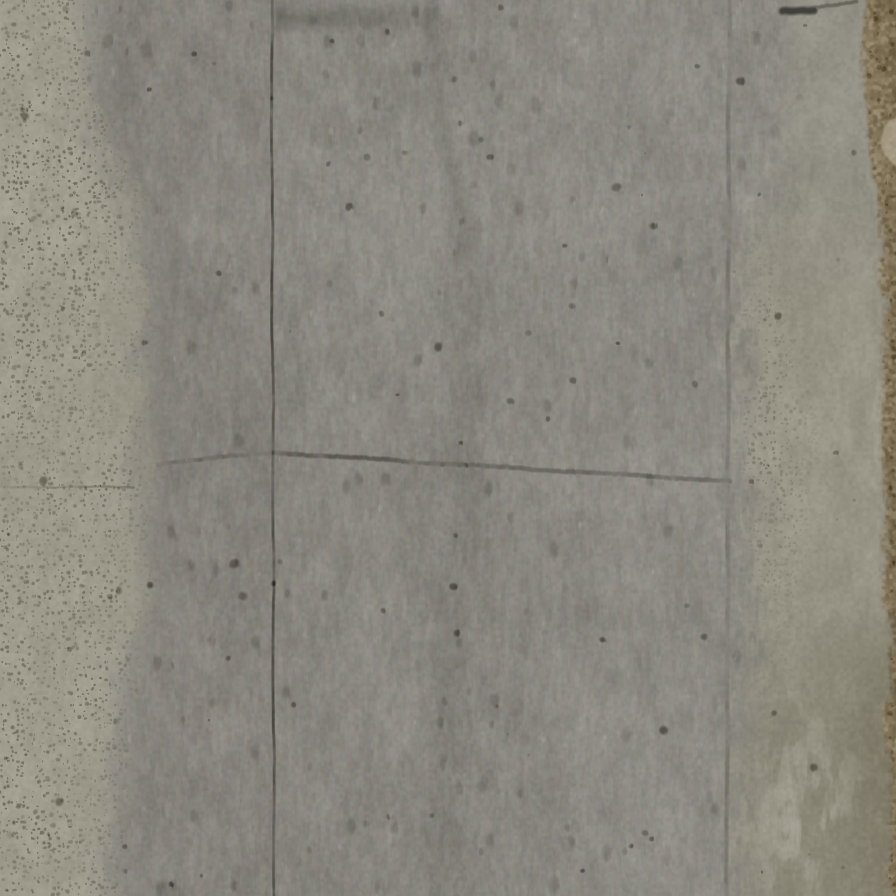
This texture is drawn by a Shadertoy shader. Its source:

```glsl
// Weathered concrete slabs with seams, pits, stains and a dirt verge on the right.

vec2 hash2(vec2 p) {
    vec3 q = fract(p.xyx * vec3(0.1031, 0.1030, 0.0973));
    q += dot(q, q.yzx + 33.33);
    return fract((q.xx + q.yz) * q.zy);
}

// Cellular noise: x = nearest distance, y = id of nearest cell, z = blended id
vec3 cells(vec2 p) {
    vec2 base = floor(p);
    vec2 nearest = vec2(9.0, 0.0);
    vec2 blend = vec2(0.0);
    for (int j = -1; j <= 1; j++)
    for (int i = -1; i <= 1; i++) {
        vec2 cell = base + vec2(i, j);
        vec2 h = hash2(cell + 57.0);
        float id = hash2(cell + 191.0).x;
        float d = length(cell + 0.15 + 0.7 * h - p);
        if (d < nearest.x) nearest = vec2(d, id);
        float w = exp(-5.0 * d * d);
        blend += vec2(id * w, w);
    }
    return vec3(nearest, blend.x / blend.y);
}

// Signed mottling around zero, from two layers of cells
float mottle(vec2 p) {
    return cells(p).z + 0.5 * cells(p * 2.3 + 7.0).z - 0.75;
}

// Soft marks kept only in cells whose id passes the threshold
float pits(vec2 p, float keep, float radius) {
    vec3 c = cells(p);
    float r = radius * (0.4 + 0.6 * fract(c.y * 91.0));
    return smoothstep(keep, keep + 0.03, c.y) * (1.0 - smoothstep(r * 0.4, r * 1.3, c.x));
}

float seam(vec2 p, vec2 a, vec2 b, float width) {
    vec2 ab = b - a;
    float t = clamp(dot(p - a, ab) / dot(ab, ab), 0.0, 1.0);
    return 1.0 - smoothstep(width * 0.2, width, length(p - a - ab * t));
}

float blob(vec2 p, vec2 centre, vec2 size) {
    vec2 q = (p - centre) / size;
    return exp(-dot(q, q));
}

void mainImage(out vec4 fragColor, in vec2 fragCoord) {
    vec2 uv = fragCoord / iResolution.xy;
    float broad = mottle(uv * vec2(9.0, 7.0));
    float medium = mottle(uv * vec2(38.0, 24.0) + 20.0);
    float streak = mottle(uv * vec2(190.0, 60.0) + 40.0);
    float grain = cells(uv * 240.0).z - 0.5;
    vec2 rough = uv + 0.003 * vec2(streak, medium);

    // Region masks with worn, uneven borders
    float leftEdge = 0.106 + 0.055 * smoothstep(0.92, 0.68, uv.y)
                   - 0.035 * smoothstep(0.38, 0.1, uv.y);
    float wear = 0.03 * medium + 0.02 * streak;
    float leftStrip = 1.0 - smoothstep(-0.032, 0.022, uv.x - leftEdge + wear);
    float rightEdge = 0.822 + 0.04 * smoothstep(0.68, 0.85, uv.y);
    float rightStrip = smoothstep(-0.025, 0.05, uv.x - rightEdge + wear);
    float midSlab = smoothstep(0.301, 0.309, uv.x);

    // Base tones
    vec3 col = mix(vec3(0.522, 0.510, 0.485), vec3(0.534, 0.524, 0.498), midSlab);
    col += 0.014 * smoothstep(0.52, 0.72, uv.x);
    col = mix(col, vec3(0.622, 0.612, 0.554), leftStrip);
    float paleSide = 0.55 + 0.45 * smoothstep(0.85, 0.6, uv.y);
    col = mix(col, vec3(0.590, 0.578, 0.520), rightStrip * paleSide);

    // Damp olive shade toward the lower right, then pale mineral stains over it
    float damp = smoothstep(0.34, 0.10, uv.y + 0.12 * broad) * rightStrip;
    col = mix(col, vec3(0.525, 0.51, 0.445), 0.6 * damp);
    float corner = smoothstep(0.90, 1.0, uv.x + 0.03 * medium) * smoothstep(0.36, 0.15, uv.y);
    col = mix(col, vec3(0.45, 0.425, 0.345), 0.5 * corner);
    float stain = 0.7 * blob(uv, vec2(0.895, 0.09), vec2(0.06, 0.10))
                + 0.9 * blob(uv, vec2(0.951, 0.77), vec2(0.014, 0.035))
                + 0.4 * blob(uv, vec2(0.97, 0.50), vec2(0.02, 0.12));
    float flaky = smoothstep(-0.15, 0.35, medium + 0.4 * streak);
    col = mix(col, vec3(0.65, 0.64, 0.59), stain * flaky);

    // Long drag mark, top smudge and soft shadows
    float dragX = 0.482 + 0.038 * smoothstep(1.0, 0.65, uv.y) - 0.025 * smoothstep(0.5, 0.1, uv.y);
    float dragWidth = 0.009 + 0.014 * smoothstep(0.95, 0.55, uv.y);
    float drag = exp(-pow((uv.x - dragX) / dragWidth, 2.0));
    col -= 0.032 * drag * (0.85 + 0.6 * broad);
    float smudge = smoothstep(0.303, 0.312, uv.x) * smoothstep(0.58, 0.34, uv.x);
    col -= 0.08 * smudge * blob(rough, vec2(rough.x, 0.979), vec2(1.0, 0.013));
    col -= 0.022 * blob(uv, vec2(0.14, 0.87), vec2(0.035, 0.10));
    col -= 0.025 * blob(uv, vec2(0.565, 0.21), vec2(0.035, 0.03));

    // Surface texture
    float slab = (1.0 - leftStrip) * (1.0 - rightStrip);
    col += 0.024 * broad + 0.034 * medium + 0.040 * streak * (0.4 + 0.6 * slab) + 0.036 * grain;
    col += 0.007 * slab * sin(vec3(0.0, 2.1, 4.2) + 700.0 * uv.x + 9.0 * streak);

    // Pores on the coarse strips, pits and smeared chips elsewhere
    float coarse = leftStrip + 0.6 * rightStrip * blob(uv, vec2(0.85, 0.5), vec2(0.05, 0.23));
    coarse *= clamp(0.85 + 0.9 * medium + 0.5 * broad, 0.0, 1.3);
    col -= 0.15 * coarse * pits(rough * 175.0, 0.5, 0.44);
    col -= 0.14 * coarse * pits(rough * 80.0 + 5.0, 0.82, 0.26);
    col -= 0.20 * pits(rough * 25.0 + 3.0, 0.945, 0.15);
    col -= 0.16 * pits(rough * 48.0 + 9.0, 0.955, 0.20);
    col -= 0.065 * slab * pits(rough * vec2(48.0, 29.0) + 11.0, 0.87, 0.32);
    col += 0.045 * slab * pits(rough * vec2(60.0, 32.0) + 31.0, 0.94, 0.17);

    // Seams between slabs, worn away in places
    vec2 w = uv + 0.0006 * vec2(sin(uv.y * 31.0), sin(uv.x * 43.0)) + 0.0012 * vec2(medium, streak);
    float worn = clamp(0.85 + 0.9 * medium + 0.5 * streak, 0.25, 1.2);
    col -= 0.22 * worn * seam(w, vec2(0.303, 1.02), vec2(0.306, -0.02), 0.0026);
    col -= 0.08 * worn * worn * seam(w, vec2(0.814, 1.02), vec2(0.811, -0.02), 0.004);
    col -= 0.15 * worn * seam(w, vec2(0.305, 0.495), vec2(0.52, 0.481), 0.0042);
    col -= 0.12 * worn * seam(w, vec2(0.52, 0.481), vec2(0.815, 0.463), 0.0042);
    col -= 0.09 * worn * worn * seam(w, vec2(0.17, 0.482), vec2(0.305, 0.495), 0.004);
    col -= 0.10 * worn * seam(w, vec2(-0.02, 0.457), vec2(0.15, 0.456), 0.0022);

    // Dirt verge, a pale stone and a dark splinter
    float vergeX = 0.966 + 0.021 * smoothstep(0.95, 0.68, uv.y) + 0.008 * smoothstep(0.4, 0.1, uv.y);
    float verge = smoothstep(-0.007, 0.007, uv.x - vergeX + 0.012 * medium + 0.006 * streak);
    vec3 dirt = vec3(0.485, 0.43, 0.325) + 0.16 * grain + 0.10 * medium;
    dirt -= 0.11 * pits(rough * 115.0, 0.7, 0.4);
    col = mix(col, dirt, verge);
    float stone = length((uv - vec2(1.003, 0.843)) * vec2(1.0, 0.85)) + 0.006 * medium;
    col = mix(col, vec3(0.64, 0.60, 0.51) + 0.06 * grain, 1.0 - smoothstep(0.020, 0.025, stone));
    float splinter = seam(rough, vec2(0.873, 0.987), vec2(0.908, 0.990), 0.007);
    splinter = max(splinter, 0.5 * seam(w, vec2(0.90, 0.991), vec2(0.955, 0.998), 0.0035));
    col = mix(col, vec3(0.22, 0.22, 0.20), 0.9 * splinter);

    fragColor = vec4(clamp(col, 0.0, 1.0), 1.0);
}
```
